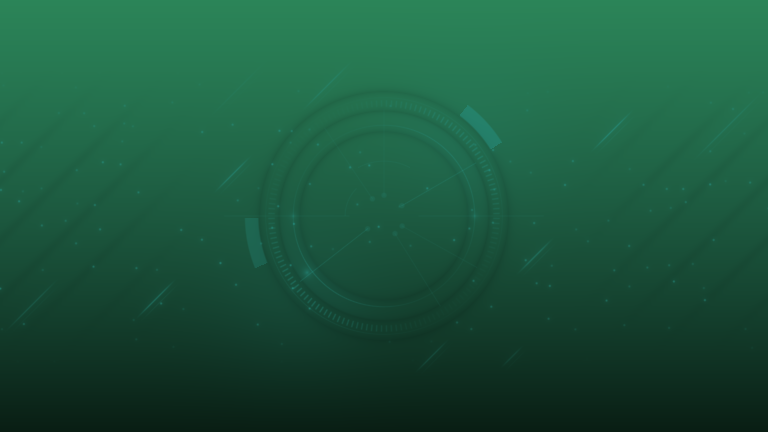
This background is drawn by a Shadertoy shader. Its source:

```glsl
// Dim green backdrop with a round instrument dial, diagonal light streaks and motes.
// A vertical gradient is shaded by dark grooves, then all thin teal parts are summed
// as one light amount from distance functions and blended over it.

const float TAU = 6.2831853;

float hash(vec2 p) {
    return fract(sin(dot(p, vec2(127.1, 311.7))) * 43758.5453);
}

// Smooth coverage of a shape of half-width w at distance d
float cover(float d, float w) {
    float px = 1.0 / iResolution.y;
    return 1.0 - smoothstep(w - px, w + px, d);
}

float band(float x, float lo, float hi) {
    return cover(abs(x - 0.5 * (lo + hi)), 0.5 * (hi - lo));
}

float segment(vec2 p, vec2 a, vec2 b) {
    vec2 d = b - a;
    return length(p - a - d * clamp(dot(p - a, d) / dot(d, d), 0.0, 1.0));
}

// Light of the rings, tick scale and outer plates
float dial(vec2 p, float r, float degrees) {
    float diagonal = pow(abs(cos(radians(degrees - 42.0))), 3.0);
    float light = cover(abs(r - 0.21), 0.001) * (0.07 + 0.22 * diagonal);
    light += cover(abs(r - 0.274), 0.0008) * (0.03 + 0.10 * diagonal);
    light += band(r, 0.194, 0.24) * 0.05 * diagonal;

    float tick = abs(fract(degrees / 2.5) - 0.5) * r * TAU / 144.0;
    light += cover(tick, 0.0015) * band(r, 0.253, 0.268) * (0.03 + 0.32 * diagonal);

    float platform = band(r, 0.291, 0.322);
    light += platform * band(degrees, 32.0, 53.0) * 0.42;
    light += platform * band(degrees, 181.0, 202.0) * 0.25;

    // Partial inner arcs
    light += cover(abs(r - 0.09), 0.0008) * band(degrees, 135.0, 180.0) * 0.12;
    light += cover(abs(r - 0.127), 0.0008) * band(degrees, 62.0, 118.0) * 0.12;
    return light;
}

// Spokes with a bead at the inner end, and the level axis
float spokes(vec2 p) {
    float angles[6] = float[6](30.0, 90.0, 124.0, 218.0, 302.0, 331.0);
    float light = 0.0;
    for (int i = 0; i < 6; i++) {
        float a = radians(angles[i]);
        vec2 dir = vec2(cos(a), sin(a));
        float strength = (i == 0 || i == 3) ? 0.24 : 0.10;
        light += cover(segment(p, dir * 0.048, dir * 0.245), 0.0008) * strength;
        light += cover(length(p - dir * 0.048), 0.006) * 0.16;
    }
    light += cover(abs(p.y), 0.0008) * band(abs(p.x), 0.08, 0.37) * 0.13;
    light += exp(-length(vec2(abs(p.x) - 0.21, p.y)) * 180.0) * 0.3;
    light += exp(-length(p + vec2(0.178, 0.131)) * 130.0) * 0.5;
    return light;
}

// Rising 45 degree streaks: centre, half length, strength
float streaks(vec2 p) {
    vec4 list[10] = vec4[10](
        vec4(0.528, 0.197, 0.075, 0.48), vec4(0.350, -0.093, 0.065, 0.36),
        vec4(-0.528, -0.192, 0.070, 0.38), vec4(-0.350, 0.097, 0.067, 0.40),
        vec4(-0.132, 0.301, 0.090, 0.28), vec4(-0.815, -0.206, 0.095, 0.20),
        vec4(0.794, 0.206, 0.120, 0.24), vec4(0.111, -0.324, 0.060, 0.18),
        vec4(0.296, -0.326, 0.040, 0.14), vec4(-0.340, 0.292, 0.100, 0.10));
    float light = 0.0;
    for (int i = 0; i < 10; i++) {
        vec2 d = p - list[i].xy;
        float along = (d.x + d.y) * 0.7071 / list[i].z;
        float across = (d.y - d.x) * 0.7071;
        float fade = 1.0 - smoothstep(0.2, 1.0, abs(along));
        float glow = exp(-abs(across) * 110.0) * 0.25;
        float echo = cover(abs(across + 0.012), 0.0008) * 0.3;
        light += (cover(abs(across), 0.0014) + glow + echo) * fade * list[i].w;
    }
    return light;
}

// Small motes, one candidate in each grid cell
float motes(vec2 p, float r) {
    vec2 cell = floor(p * 22.0);
    vec2 offset = 0.2 + 0.6 * vec2(hash(cell + 3.1), hash(cell + 7.7));
    float d = length(p * 22.0 - cell - offset) / 22.0;
    float present = step(0.74, hash(cell + 1.3)) * (0.15 + 0.35 * hash(cell + 5.9));
    float area = 1.0 - smoothstep(0.18, 0.36, abs(p.y));
    return (cover(d, 0.0022) + 0.35 * exp(-d * 230.0)) * present * area;
}

void mainImage(out vec4 fragColor, in vec2 fragCoord) {
    float y = fragCoord.y / iResolution.y;
    vec2 p = (fragCoord - 0.5 * iResolution.xy) / iResolution.y;
    float r = length(p);
    float degrees = mod(atan(p.y, p.x) * 360.0 / TAU + 360.0, 360.0);

    // Vertical gradient
    vec3 color = vec3(0.035, 0.115, 0.075) + y * vec3(0.165, 0.52, 0.41)
               - y * y * vec3(0.03, 0.115, 0.14);

    // Soft grooves of the dial and faint dark diagonals at the sides
    float groove = exp(-abs(r - 0.195) * 130.0) + exp(-abs(r - 0.243) * 130.0)
                 + exp(-abs(r - 0.288) * 110.0);
    float stripe = pow(0.5 + 0.5 * sin((p.y - p.x) * 46.0 + 1.0), 8.0);
    float sides = smoothstep(0.4, 0.7, abs(p.x)) * (1.0 - smoothstep(0.1, 0.35, abs(p.y)));
    color *= 1.0 - 0.11 * groove - 0.05 * stripe * sides;

    // Broad teal haze on the dial diagonal, then the fine parts
    float light = 0.10 * exp(-dot(p - vec2(0.2, 0.18), p - vec2(0.2, 0.18)) * 28.0);
    light += 0.09 * exp(-dot(p + vec2(0.2, 0.18), p + vec2(0.2, 0.18)) * 28.0);
    light += dial(p, r, degrees) + spokes(p) + streaks(p) + motes(p, r);
    color = mix(color, vec3(0.15, 0.58, 0.53), clamp(light, 0.0, 0.8));

    fragColor = vec4(color, 1.0);
}
```
